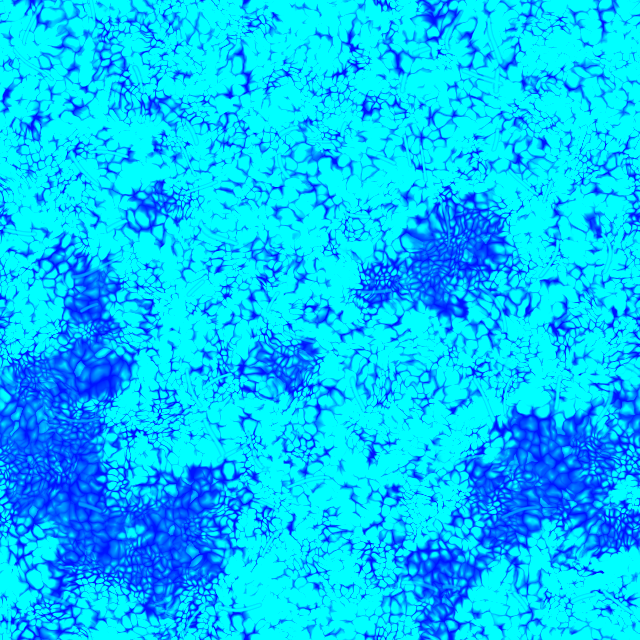
This texture map is drawn by a Shadertoy shader. Its source:

```glsl
// Tiling litter of packed cyan grains, plates and thin straws over blue hollows.
// Two sizes of warped cellular grains are broken up by layered wrapped noise,
// which also opens the hollows; one height value drives the blue to cyan ramp.

const vec3 LOW_COLOUR = vec3(0.0, 0.0, 1.0);
const vec3 HIGH_COLOUR = vec3(0.0, 1.0, 1.0);
const float HOLLOW_REPEATS = 7.0;   // all repeats are whole numbers, so it tiles
const float COARSE_REPEATS = 62.0;
const float FINE_REPEATS = 104.0;
const float PLATE_REPEATS = 38.0;
const float STRAW_REPEATS = 13.0;
const float HOLLOW_START = 0.27;    // noise range over which hollows fade out
const float HOLLOW_END = 0.42;
const float GRAIN_CONTRAST = 0.95;
const float GRAIN_BIAS = 0.40;
const float RAGGEDNESS = 0.08;      // how far grains reach into the hollows
const float PLATE_SHARE = 0.16;
const float STRAW_SHARE = 0.42;
const float STRAW_WIDTH = 0.0024;
const float HOLLOW_WARP = 0.10;
const float BROAD_WARP = 0.026;
const float MEDIUM_WARP = 0.010;
const float FINE_WARP = 0.005;

vec2 hash2(vec2 p) {
    vec3 q = fract(vec3(p.xyx) * vec3(0.1031, 0.1030, 0.0973));
    q += dot(q, q.yzx + 33.33);
    return fract((q.xx + q.yz) * q.zy);
}

// Two channels of value noise that wrap after `repeats` cells
vec2 wrapNoise(vec2 uv, float repeats) {
    vec2 p = uv * repeats;
    vec2 i = floor(p), f = fract(p);
    f = f * f * (3.0 - 2.0 * f);
    vec2 a = hash2(mod(i, repeats) + repeats);
    vec2 b = hash2(mod(i + vec2(1, 0), repeats) + repeats);
    vec2 c = hash2(mod(i + vec2(0, 1), repeats) + repeats);
    vec2 d = hash2(mod(i + vec2(1, 1), repeats) + repeats);
    return mix(mix(a, b, f.x), mix(c, d, f.x), f.y);
}

float layeredNoise(vec2 uv, float repeats) {
    float sum = 0.0, weight = 0.5, total = 0.0;
    for (int k = 0; k < 5; k++) {
        sum += weight * wrapNoise(uv, repeats).x;
        total += weight;
        weight *= 0.5;
        repeats *= 2.0;
    }
    return sum / total;
}

// Nearest distance, gap to the second nearest, and a random value per cell
vec3 cells(vec2 uv, float repeats) {
    vec2 p = uv * repeats, i = floor(p);
    float first = 8.0, second = 8.0, id = 0.0;
    for (int y = -1; y <= 1; y++)
    for (int x = -1; x <= 1; x++) {
        vec2 cell = i + vec2(x, y);
        vec2 key = mod(cell, repeats);
        float d = length(cell + hash2(key + 7.0) - p);
        if (d < first) {
            second = first;
            first = d;
            id = hash2(key + 91.0).x;
        } else second = min(second, d);
    }
    return vec3(first, second - first, id);
}

// Grain height: low along the cracks, lowest where several cracks meet
float grainBody(vec3 c) {
    return 1.2 * c.y + 1.3 * (0.75 - c.x);
}

// Distance to the nearest slightly bent straw, in canvas units
float strawDistance(vec2 uv) {
    vec2 p = uv * STRAW_REPEATS, i = floor(p);
    float nearest = 1.0;
    for (int y = -1; y <= 1; y++)
    for (int x = -1; x <= 1; x++) {
        vec2 key = mod(i + vec2(x, y), STRAW_REPEATS);
        vec2 pick = hash2(key + 31.0), shape = hash2(key + 57.0);
        if (pick.x > STRAW_SHARE) continue;
        vec2 along = vec2(cos(6.2832 * pick.y), sin(6.2832 * pick.y));
        vec2 r = p - i - vec2(x, y) - hash2(key + 73.0);
        r = vec2(dot(r, along), dot(r, vec2(-along.y, along.x)));
        r.y += (shape.y - 0.5) * r.x * r.x;
        r.x -= clamp(r.x, -0.15 - 0.3 * shape.x, 0.15 + 0.3 * shape.x);
        nearest = min(nearest, length(r));
    }
    return nearest / STRAW_REPEATS;
}

void mainImage(out vec4 fragColor, in vec2 fragCoord) {
    vec2 uv = fragCoord / iResolution.xy;
    float pixel = 1.0 / iResolution.y;

    // Warping stretches the grains into flakes of varied direction
    vec2 bent = uv + BROAD_WARP * (wrapNoise(uv, 16.0) - 0.5);
    vec2 warped = bent + MEDIUM_WARP * (wrapNoise(uv, 47.0) - 0.5)
                       + FINE_WARP * (wrapNoise(uv, 118.0) - 0.5);

    // Grains of two sizes in patches
    vec3 coarse = cells(warped, COARSE_REPEATS);
    vec3 fine = cells(warped, FINE_REPEATS);
    float sizePatch = smoothstep(0.35, 0.65, wrapNoise(uv, 23.0).x);
    float body = mix(grainBody(coarse), grainBody(fine), sizePatch);
    float speck = wrapNoise(warped, 140.0).y - 0.5;
    float swing = 0.7 * (wrapNoise(uv, 31.0).y - 0.5)
                + 0.8 * (wrapNoise(warped, 76.0).x - 0.5) + 0.4 * speck;
    float heap = GRAIN_BIAS + GRAIN_CONTRAST * body + swing;

    // Hollows with ragged rims
    float ground = layeredNoise(uv + HOLLOW_WARP * (wrapNoise(uv, 4.0) - 0.5), HOLLOW_REPEATS)
                 + RAGGEDNESS * (body - 0.7 + swing);
    float hollow = 1.0 - smoothstep(HOLLOW_START, HOLLOW_END, ground);
    float bed = 0.10 + 0.34 * body + 0.2 * swing
              + 0.25 * step(0.9, coarse.z) * smoothstep(0.08, 0.2, coarse.y);
    float height = mix(min(heap, 1.1), bed, hollow);

    // Larger smooth plates
    vec3 plate = cells(warped + 0.37, PLATE_REPEATS);
    float plateMask = step(plate.z, PLATE_SHARE) * smoothstep(0.06, 0.24, plate.y);
    height = mix(height, max(height, 1.0), plateMask * (1.0 - 0.85 * hollow));

    // Straws with a dim rim
    float straw = strawDistance(bent);
    float rim = 1.0 - smoothstep(STRAW_WIDTH, 2.6 * STRAW_WIDTH, straw);
    float core = 1.0 - smoothstep(STRAW_WIDTH - pixel, STRAW_WIDTH + pixel, straw);
    height *= 1.0 - 0.25 * rim;
    height = mix(height, mix(1.0, 0.6, hollow), core);

    fragColor = vec4(mix(LOW_COLOUR, HIGH_COLOUR, clamp(height, 0.08, 1.0)), 1.0);
}
```
